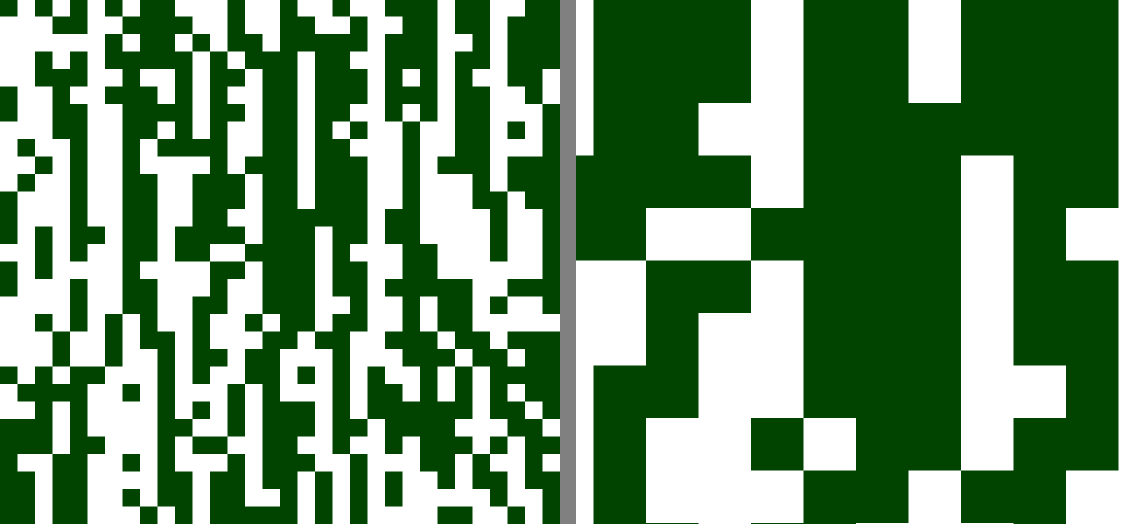
Left, the full canvas; right, a detail of the centre.
A Shadertoy shader for this pattern:

```glsl
#define COLUMNS 32.0        // cells across the canvas
#define STREAK 0.64         // vertical persistence from cell to cell
#define REACH 9             // cells that feed one streak
#define REPULSION 0.2       // how strongly side neighbours oppose each other
#define BIAS 0.03           // shifts the balance towards green
#define SEED 17.0
#define GREEN vec3(0.0, 0.267, 0.0)
#define WHITE vec3(1.0)

float hash(vec2 p) {
    return fract(sin(dot(p + SEED, vec2(127.1, 311.7))) * 43758.5453);
}

// Noise that fades slowly along a column and alternates along a row
float streakField(vec2 cell) {
    float sum = 0.0;
    float weight = 1.0;
    for (int k = 0; k < REACH; k++) {
        vec2 p = cell + vec2(0.0, float(k));
        float centre = hash(p) - 0.5;
        float sides = hash(p - vec2(1.0, 0.0)) + hash(p + vec2(1.0, 0.0)) - 1.0;
        sum += weight * (centre - REPULSION * sides);
        weight *= STREAK;
    }
    return sum;
}

// 1 for a green cell, 0 for a white one
float isGreen(vec2 cell) {
    return step(0.0, streakField(cell) + BIAS);
}

void mainImage(out vec4 fragColor, in vec2 fragCoord) {
    float pixel = COLUMNS / iResolution.x;
    vec2 p = fragCoord * pixel;

    // Pixel coverage of the four cells around the nearest grid corner
    vec2 corner = floor(p + 0.5);
    vec2 cover = clamp((p - corner) / pixel + 0.5, 0.0, 1.0);
    float below = mix(isGreen(corner - 1.0), isGreen(corner - vec2(0.0, 1.0)), cover.x);
    float above = mix(isGreen(corner - vec2(1.0, 0.0)), isGreen(corner), cover.x);

    fragColor = vec4(mix(WHITE, GREEN, mix(below, above, cover.y)), 1.0);
}
```
